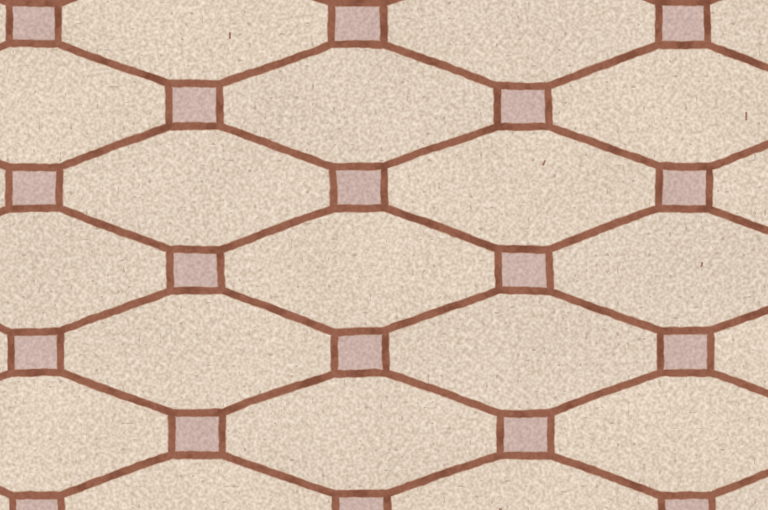
This pattern is drawn by a WebGL 2 fragment shader. Its source:

```glsl
#version 300 es
precision highp float;
// Sandstone paving: long hexagonal slabs and small pink tiles set in red-brown joints.

uniform vec2 u_resolution;
out vec4 fragColor;

// Lengths are in canvas heights.
const vec2 PERIOD = vec2(0.647, 0.3216);
const vec2 ANCHOR = vec2(0.704, 0.632);
const vec2 TILE_HALF = vec2(0.0510, 0.0408);
const float JOINT_HALF = 0.0070;

const vec3 STONE = vec3(0.875, 0.807, 0.733);
const vec3 STONE_DARK = vec3(0.68, 0.60, 0.54);
const vec3 PINK = vec3(0.80, 0.695, 0.66);
const vec3 JOINT = vec3(0.59, 0.385, 0.305);
const vec3 JOINT_DARK = vec3(0.48, 0.29, 0.22);
const vec3 FRINGE = vec3(0.70, 0.56, 0.47);

vec2 hash2(vec2 p) {
    vec3 h = fract(p.xyx * vec3(0.1031, 0.1030, 0.0973));
    h += dot(h, h.yzx + 33.33);
    return fract((h.xx + h.yz) * h.zy);
}

float cornerSlope(vec2 cell, vec2 offset) {
    float angle = 6.2832 * hash2(cell).x;
    return dot(vec2(cos(angle), sin(angle)), offset);
}

// Gradient noise, roughly -0.7 to 0.7.
float gradientNoise(vec2 p) {
    vec2 i = floor(p), f = p - i;
    vec2 w = f * f * f * (f * (f * 6.0 - 15.0) + 10.0);
    vec2 e = vec2(1.0, 0.0);
    return mix(mix(cornerSlope(i, f), cornerSlope(i + e, f - e), w.x),
               mix(cornerSlope(i + e.yx, f - e.yx), cornerSlope(i + 1.0, f - 1.0), w.x), w.y);
}

float boxDistance(vec2 p, vec2 halfSize) {
    vec2 d = abs(p) - halfSize;
    return length(max(d, 0.0)) + min(max(d.x, d.y), 0.0);
}

float segmentDistance(vec2 p, vec2 a, vec2 b) {
    vec2 pa = p - a, ba = b - a;
    return length(pa - ba * clamp(dot(pa, ba) / dot(ba, ba), 0.0, 1.0));
}

// Slight lens bend, lean and hand-laid unevenness.
vec2 layUnevenly(vec2 uv) {
    vec2 p = uv - ANCHOR;
    p.x += 0.039 * p.x * p.x * p.x + 0.008 * p.y;
    vec2 drift = vec2(gradientNoise(uv * 5.0 + 3.7), gradientNoise(uv * 5.0 + 41.3));
    vec2 wobble = vec2(gradientNoise(uv * 28.0 + 9.1), gradientNoise(uv * 28.0 + 67.9));
    return p + 0.0055 * drift + 0.0016 * wobble;
}

// Fine sandy grain made of two turned layers.
float grain(vec2 uv) {
    mat2 turn = mat2(0.8, 0.6, -0.6, 0.8);
    return gradientNoise(turn * uv * 150.0 + 17.3) + 0.6 * gradientNoise(uv * 83.0 + 5.9);
}

// Short hairline mark on a few slabs.
float scratch(vec2 local, vec2 id, float soft) {
    vec2 h = hash2(id * 14.0 + 71.0);
    vec2 start = (h - 0.5) * vec2(0.30, 0.12);
    vec2 end = start + vec2(0.006, 0.020) * (h.yx - 0.3);
    float line = 1.0 - smoothstep(0.0006, 0.0006 + soft, segmentDistance(local, start, end));
    return line * step(0.7, hash2(id * 6.0 + 23.0).x);
}

void main() {
    vec2 uv = gl_FragCoord.xy / u_resolution.y;
    float pixel = 1.0 / u_resolution.y;
    vec2 p = layUnevenly(uv);

    // Fold one period to a quarter: tiles sit at its two opposite corners.
    vec2 u = p / PERIOD;
    vec2 q = abs(p - PERIOD * round(u));
    vec2 farTile = 0.5 * PERIOD;
    float tile = min(boxDistance(q, TILE_HALF), boxDistance(q - farTile, TILE_HALF));
    vec2 a = TILE_HALF, b = farTile - TILE_HALF;
    float joint = min(abs(tile), segmentDistance(q, a, b));

    // Identify the slab on either side of the slanted joint.
    vec2 along = b - a, rel = q - a;
    bool above = along.x * rel.y > along.y * rel.x;
    vec2 slabId = above ? vec2(round(u.x), floor(u.y) + 0.5)
                        : vec2(floor(u.x) + 0.5, round(u.y));
    float tint = hash2(slabId * 2.0 + 50.0).x - 0.5;

    // Sandstone slabs: grain, broad stains, dark grit.
    float speck = grain(uv);
    float stain = gradientNoise(uv * 7.0 + 11.0);
    vec3 slab = STONE + 0.115 * speck * vec3(0.92, 1.0, 1.08);
    slab += 0.022 * stain + 0.016 * tint * vec3(1.0, 0.9, 0.5);
    float grit = smoothstep(0.36, 0.55, gradientNoise(uv * 97.0 + 131.0));
    slab = mix(slab, STONE_DARK, 0.55 * grit);
    slab = mix(slab, JOINT_DARK, 0.6 * scratch(p - slabId * PERIOD, slabId, 1.5 * pixel));

    // Pink tiles with a finer mottling.
    vec3 pink = PINK + 0.075 * speck + 0.03 * stain;
    vec3 color = mix(slab, pink, 1.0 - smoothstep(-pixel, pixel, tile));

    // Rough joints, darker along patches, with a stained fringe.
    float rough = gradientNoise(uv * 70.0 + 29.0);
    float edge = joint - JOINT_HALF + 0.0016 * rough;
    float patches = smoothstep(-0.1, 0.5, gradientNoise(uv * 22.0 + 83.0) + 0.4 * rough);
    vec3 mortar = mix(JOINT, JOINT_DARK, 0.75 * patches) + 0.04 * speck;
    color = mix(color, FRINGE, 0.5 * (1.0 - smoothstep(0.0, 0.0035, edge)));
    color = mix(color, mortar, 1.0 - smoothstep(-pixel, pixel, edge));
    fragColor = vec4(clamp(color, 0.0, 1.0), 1.0);
}
```
